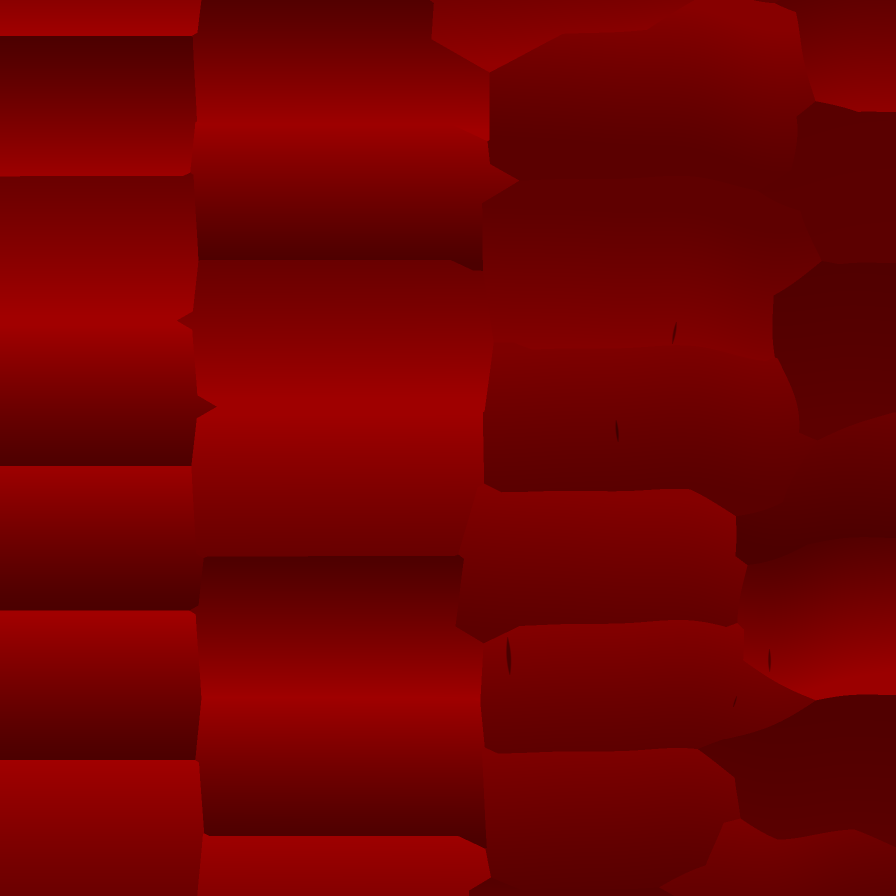
A WebGL 1 fragment shader for this background:

```glsl
precision highp float;
// Overlapping deep red facets: a cellular pattern whose tapered distance makes
// tidy bands on the left and irregular trapezoids on the right. Each facet has
// its own mostly vertical gradient; a few thin dark slivers cut the right half.
uniform vec2 u_resolution;

const vec2 CELL_SIZE = vec2(0.30, 0.16);
const float GRID_SHIFT = 0.08;

float hash(vec2 p, float seed) {
  return fract(sin(dot(p, vec2(127.1, 311.7)) + seed * 74.7) * 43758.5);
}

// 0 in the orderly left columns, 1 in the loose right ones.
float looseness(float column) {
  return smoothstep(0.8, 3.0, column);
}

vec2 cellCentre(vec2 id) {
  float loose = looseness(id.x);
  vec2 jitter = vec2(hash(id, 1.0), hash(id, 2.0)) - 0.5;
  float stagger = 0.4 * mod(id.x, 2.0);
  return id + vec2(0.5, 0.5 + stagger) + jitter * mix(vec2(0.05, 0.14), vec2(0.75, 0.7), loose);
}

// Flat top and bottom, with sides that lean by the taper.
float facetDistance(vec2 d, float taper) {
  return max(abs(d.x) + taper * d.y, abs(d.y)) + 0.12 * length(d);
}

float facetTaper(vec2 id) {
  return (hash(id, 3.0) - 0.35) * 0.9 * looseness(id.x);
}

// Returns the offset from the nearest centre (xy) and its cell id (zw).
vec4 nearestFacet(vec2 p) {
  vec2 base = floor(p);
  vec4 nearest = vec4(0.0);
  float best = 1e3;
  for (int j = -2; j <= 2; j++) {
    for (int i = -2; i <= 2; i++) {
      vec2 id = base + vec2(float(i), float(j));
      vec2 d = p - cellCentre(id);
      float dist = facetDistance(d, facetTaper(id));
      if (dist < best) {
        best = dist;
        nearest = vec4(d, id);
      }
    }
  }
  return nearest;
}

float facetRed(vec2 d, vec2 id) {
  float loose = looseness(id.x);
  float brightUp = hash(id, 4.0) < mix(0.7, 0.4, loose) ? 1.0 : -1.0;
  float tilt = (hash(id, 5.0) - 0.5) * 0.6 * loose;
  float ramp = clamp(0.5 + d.y * brightUp + d.x * tilt, 0.0, 1.0);
  float glow = hash(id, 6.0);
  float low = mix(hash(id, 7.0) < 0.5 ? 0.30 : 0.41, 0.28 + 0.09 * hash(id, 8.0), loose);
  float high = mix(0.63, 0.35 + 0.27 * glow * glow, loose);
  return mix(low, high, pow(ramp, 1.15));
}

// A short pointed cut; 1 inside, 0 outside.
float sliver(vec2 p, vec2 centre, float halfLength, float lean, float pixel) {
  vec2 d = p - centre;
  float along = clamp(0.5 + 0.5 * d.y / halfLength, 0.0, 1.0);
  float width = halfLength * 0.45 * along * (1.0 - along);
  float edge = abs(d.x - lean * d.y) - width;
  float ends = step(abs(d.y), halfLength);
  return ends * (1.0 - smoothstep(-pixel, pixel, edge));
}

float sliverMask(vec2 uv, float pixel) {
  float mask = 0.0;
  for (int i = 0; i < 5; i++) {
    vec2 key = vec2(float(i), 9.0);
    vec2 centre = vec2(0.52 + 0.36 * hash(key, 1.0), 0.12 + 0.62 * hash(key, 2.0));
    float size = mix(0.006, 0.026, pow(hash(key, 3.0), 2.0));
    float lean = 0.5 * hash(key, 4.0) - 0.1;
    mask = max(mask, sliver(uv, centre, size, lean, pixel));
  }
  return mask;
}

// Layered sines bend the facet edges slightly toward the right.
vec2 bend(vec2 uv) {
  float amount = 0.009 * smoothstep(0.5, 0.9, uv.x);
  vec2 wave = sin(uv.yx * vec2(19.0, 16.0)) + 0.5 * sin(uv.yx * vec2(41.0, 37.0) + 1.3);
  return uv + amount * wave;
}

float redAt(vec2 uv) {
  vec2 p = (bend(uv) + vec2(GRID_SHIFT, 0.0)) / CELL_SIZE;
  vec4 facet = nearestFacet(p);
  return facetRed(facet.xy, facet.zw);
}

void main() {
  float pixel = 1.0 / min(u_resolution.x, u_resolution.y);
  vec2 uv = gl_FragCoord.xy * pixel;

  // Four samples per pixel smooth the facet edges.
  float red = 0.0;
  for (int j = 0; j < 2; j++) {
    for (int i = 0; i < 2; i++) {
      vec2 offset = (vec2(float(i), float(j)) - 0.5) * 0.5;
      red += 0.25 * redAt(uv + offset * pixel);
    }
  }
  red *= 1.0 - 0.4 * sliverMask(uv, pixel);
  gl_FragColor = vec4(red, 0.0, 0.0, 1.0);
}
```
